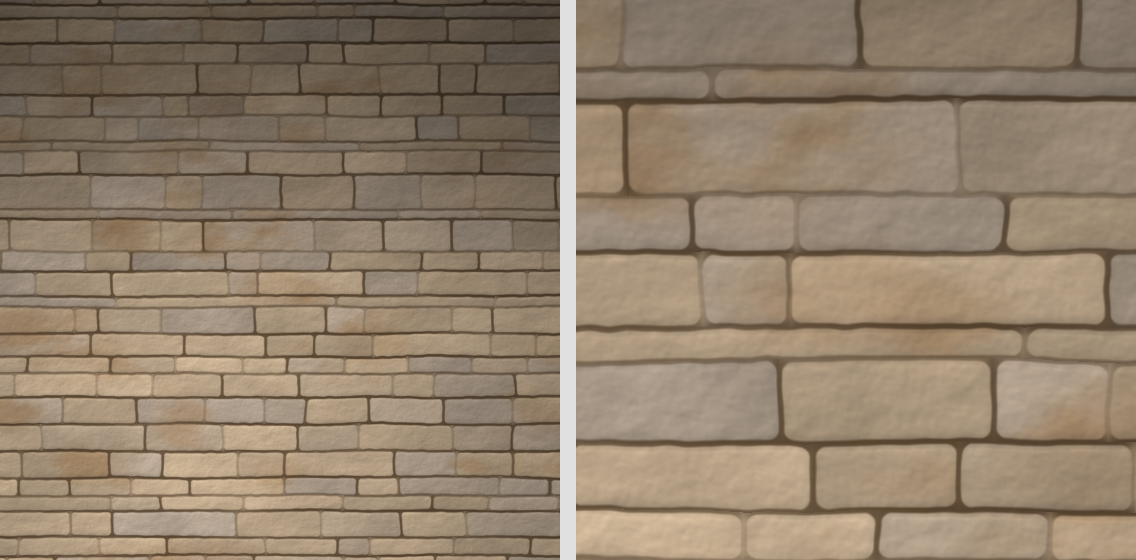
Left, the full canvas; right, a detail of the centre.
Give the GLSL for this texture, as a WebGL 1 fragment shader.

```glsl
precision highp float;
// Weathered sandstone wall: uneven courses of rounded blocks, lit from below left and darkening to the top.

uniform vec2 u_resolution;

const float COURSES = 25.0;
const float JITTER = 0.72;         // how far joints stray from an even grid
const float CORNER_RADIUS = 0.008;
const float JOINT_WIDTH = 0.0021;

const vec3 STONE = vec3(0.735, 0.648, 0.540);
const vec3 GREY_STONE = vec3(0.690, 0.627, 0.560);
const vec3 OCHRE = vec3(0.600, 0.440, 0.270);
const vec3 JOINT = vec3(0.330, 0.250, 0.165);

float hash(vec2 p) {
  vec3 q = fract(vec3(p.xyx) * 0.1031);
  q += dot(q, q.yzx + 33.33);
  return fract((q.x + q.y) * q.z);
}

float noise(vec2 p) {
  vec2 i = floor(p);
  vec2 f = fract(p);
  f = f * f * (3.0 - 2.0 * f);
  return mix(mix(hash(i), hash(i + vec2(1.0, 0.0)), f.x),
             mix(hash(i + vec2(0.0, 1.0)), hash(i + vec2(1.0, 1.0)), f.x), f.y);
}

float fbm(vec2 p) {
  float sum = 0.0;
  float amplitude = 0.5;
  for (int i = 0; i < 5; i++) {
    sum += amplitude * noise(p);
    p = mat2(1.6, 1.2, -1.2, 1.6) * p + 17.3;
    amplitude *= 0.5;
  }
  return sum;
}

// Position of one joint on a jittered grid
float jointAt(float index, float count, float seed) {
  return (index + JITTER * (hash(vec2(index + 5.0, seed)) - 0.5)) / count;
}

// Index, lower joint and upper joint of the span that holds t
vec3 spanAt(float t, float count, float seed) {
  float index = floor(t * count);
  if (t < jointAt(index, count, seed)) index -= 1.0;
  else if (t >= jointAt(index + 1.0, count, seed)) index += 1.0;
  return vec3(index, jointAt(index, count, seed), jointAt(index + 1.0, count, seed));
}

// Index of the joint nearest to t
float nearestJoint(float t, vec3 span) {
  return span.x + step(0.5 * (span.y + span.z), t);
}

// Chiselled surface relief, shaded from the upper left
float relief(vec2 p) {
  vec2 towardLight = vec2(-0.0018, 0.0022);
  vec2 grain = vec2(55.0, 75.0);
  float coarse = fbm(p * grain) - fbm((p + towardLight) * grain);
  float fine = noise(p * 260.0) - noise((p + towardLight) * 260.0);
  return coarse * 0.32 + fine * 0.035;
}

// Uneven light over the whole wall
float wallLight(vec2 p) {
  float vertical = 1.0 - 0.47 * smoothstep(0.32, 1.04, p.y);
  float right = 1.0 - 0.20 * smoothstep(0.40, 1.10, p.x);
  float left = 1.0 - 0.08 * (1.0 - smoothstep(0.0, 0.30, p.x));
  return vertical * right * left;
}

void main() {
  vec2 uv = gl_FragCoord.xy / u_resolution;
  float pixel = 1.0 / min(u_resolution.x, u_resolution.y);

  // Hand-laid wobble of the joints
  vec2 p = uv + 0.0045 * (vec2(noise(uv * 24.0), noise(uv * vec2(9.0, 20.0) + 40.0)) - 0.5);
  p += 0.0016 * (vec2(noise(uv * 85.0), noise(uv * 85.0 + 9.0)) - 0.5);

  // Course, then block within the course
  vec3 course = spanAt(p.y, COURSES, 3.0);
  float seed = course.x + 11.0;
  float thin = 1.0 - smoothstep(0.020, 0.027, course.z - course.y);
  float blocks = floor(mix(7.0 + 3.0 * hash(vec2(seed, 71.0)), 4.0, thin));
  float along = p.x + hash(vec2(seed, 29.0));
  vec3 block = spanAt(along, blocks, seed);
  vec2 id = vec2(block.x, seed);

  // Distance inside the rounded block outline
  vec2 inset = vec2(min(along - block.y, block.z - along),
                    min(p.y - course.y, course.z - p.y));
  float depth = CORNER_RADIUS - length(max(CORNER_RADIUS - inset, 0.0));

  // Some joints are deep, others almost closed
  float sideRoll = hash(vec2(nearestJoint(along, block) + 31.0, seed));
  float bedRoll = hash(vec2(nearestJoint(p.y, course) + 53.0, 8.0));
  float sideStrength = mix(0.20, 0.85, smoothstep(0.40, 0.65, sideRoll)) * mix(1.0, 0.35, thin);
  float bedStrength = mix(0.45, 1.0, smoothstep(0.10, 0.45, bedRoll));
  bedStrength *= 0.65 + 0.45 * noise(vec2(uv.x * 7.0, bedRoll * 90.0));
  vec2 nearness = exp(-inset * 350.0) + 0.00001;
  float strength = dot(nearness, vec2(sideStrength, bedStrength)) / (nearness.x + nearness.y);

  // Stone tint, mottling and ochre stains
  float mottle = fbm(uv * vec2(11.0, 16.0) + hash(id) * 30.0);
  vec3 color = mix(STONE, GREY_STONE, smoothstep(0.45, 0.95, hash(id + 19.0)));
  color *= 0.95 + 0.10 * hash(id + 7.0) + 0.22 * (mottle - 0.48);
  float stain = smoothstep(0.54, 0.78, fbm(uv * vec2(6.0, 12.0) + 63.0));
  color = mix(color, OCHRE, stain * (0.15 + 0.35 * hash(id + 43.0)));

  // Relief and worn edges: light on upper rims, shade on lower rims
  color *= 1.0 + relief(uv);
  float upperRim = exp(-abs(course.z - p.y - 0.005) * 480.0);
  float lowerRim = exp(-(p.y - course.y) * 260.0);
  color *= 1.0 + strength * (0.09 * upperRim - 0.17 * lowerRim);
  color *= 1.0 - 0.16 * strength * exp(-max(depth, 0.0) * 420.0);

  // Recessed joints
  float joint = 1.0 - smoothstep(JOINT_WIDTH * 0.35, JOINT_WIDTH + pixel, depth);
  color = mix(color, JOINT, joint * min(strength, 1.0) * 0.88);

  gl_FragColor = vec4(clamp(color * wallLight(uv), 0.0, 1.0), 1.0);
}
```
